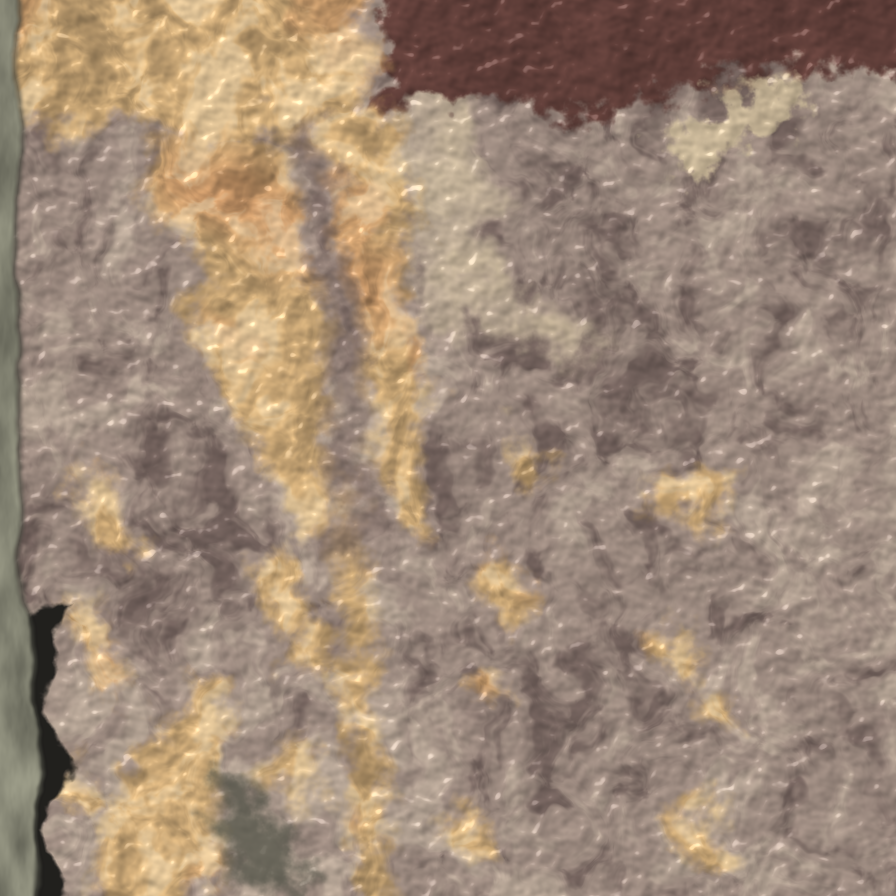
Write a Shadertoy shader that draws this texture.

```glsl
#define STONE_MID vec3(0.605, 0.535, 0.495)
#define STONE_DARK vec3(0.44, 0.375, 0.355)
#define STONE_PALE vec3(0.73, 0.665, 0.60)
#define OCHRE vec3(0.785, 0.645, 0.44)
#define RUST vec3(0.74, 0.51, 0.33)
#define CREAM vec3(0.80, 0.73, 0.60)
#define MAROON vec3(0.36, 0.235, 0.215)
#define SHADOW vec3(0.13, 0.125, 0.115)
#define MOSS vec3(0.47, 0.47, 0.41)
#define GRAIN_SCALE 72.0
#define RELIEF 0.36
#define PATCHES 15

float hash(vec2 p) {
    vec3 q = fract(vec3(p.xyx) * 0.1031);
    q += dot(q, q.yzx + 33.33);
    return fract((q.x + q.y) * q.z);
}

float noise(vec2 p) {
    vec2 i = floor(p), f = fract(p);
    f = f * f * (3.0 - 2.0 * f);
    return mix(mix(hash(i), hash(i + vec2(1, 0)), f.x),
               mix(hash(i + vec2(0, 1)), hash(i + vec2(1, 1)), f.x), f.y);
}

float fbm(vec2 p) {
    float sum = 0.0, gain = 0.53;
    for (int i = 0; i < 4; i++) {
        sum += gain * noise(p);
        p = mat2(1.6, 1.2, -1.2, 1.6) * p + 17.3;
        gain *= 0.5;
    }
    return sum;
}

// Distance to a segment whose radius tapers from ra to rb
float taper(vec2 p, vec2 a, vec2 b, float ra, float rb) {
    vec2 ab = b - a;
    float t = clamp(dot(p - a, ab) / dot(ab, ab), 0.0, 1.0);
    return length(p - a - t * ab) - mix(ra, rb, t);
}

float cover(float d, float softness) {
    return 1.0 - smoothstep(-softness, softness, d);
}

// Slanted gritty height field
float grit(vec2 p) {
    vec2 g = mat2(0.9, 0.35, -0.4, 1.05) * p * GRAIN_SCALE;
    return 0.65 * noise(g) + 0.35 * noise(g * 2.1 + 9.0);
}

// Scattered lichen patches on the lower half
float patches(vec2 p) {
    float d = 1.0;
    for (int i = 0; i < PATCHES; i++) {
        float k = float(i) + 1.0;
        vec2 c = fract(k * vec2(0.7549, 0.5698)) * vec2(0.92, 0.5) + vec2(0.06, 0.01);
        float r = mix(0.012, 0.036, hash(vec2(k, 4.0)));
        vec2 tail = vec2(0.025, -0.045) * hash(vec2(k, 8.0));
        d = min(d, taper(p, c, c + tail, r, r * 0.7));
    }
    return d;
}

void mainImage(out vec4 fragColor, in vec2 fragCoord) {
    vec2 p = fragCoord / iResolution.xy;
    vec2 warp = vec2(fbm(p * 14.0), fbm(p * 14.0 + 40.0)) - 0.5;
    vec2 q = p + warp * 0.085;
    float fine = fbm(p * 55.0) - 0.5;
    float rough = fine * 0.045;

    // Mottled stone
    float broad = fbm(p * 5.0 + 3.0);
    float mottle = fbm(p * vec2(34.0, 27.0) + warp * 3.0);
    float tone = mottle * 0.65 + broad * 0.45 - 0.04 * smoothstep(0.3, 0.8, p.y);
    vec3 color = mix(STONE_DARK, STONE_MID, smoothstep(0.32, 0.53, tone));
    color = mix(color, STONE_PALE, 0.75 * smoothstep(0.54, 0.74, tone));

    // Pale crust beside the stains
    float crust = min(taper(q, vec2(0.48, 0.87), vec2(0.50, 0.64), 0.055, 0.03),
                      taper(q, vec2(0.50, 0.68), vec2(0.66, 0.60), 0.03, 0.008));
    color = mix(color, mix(STONE_PALE, CREAM, mottle), 0.8 * cover(crust + rough, 0.018));

    // Maroon band
    float band = max(0.41 - q.x, 0.885 + 0.035 * smoothstep(0.55, 1.0, p.x) - q.y);
    color = mix(color, MAROON * (0.9 + 0.25 * mottle), cover(band + rough, 0.008));

    // Ochre field, running stains and lichen
    float field = max(q.x - 0.40, 0.855 - q.y);
    float run = taper(q, vec2(0.25, 0.80), vec2(0.36, 0.43), 0.08, 0.02);
    float streak = taper(q, vec2(0.405, 0.85), vec2(0.445, 0.43), 0.042, 0.024);
    float trickle = taper(p + warp * 0.03, vec2(0.385, 0.45), vec2(0.42, 0.0), 0.012, 0.019);
    float clump = taper(q, vec2(0.23, 0.23), vec2(0.19, 0.05), 0.025, 0.075);
    float stain = min(min(field, run), min(streak, min(trickle, clump)));
    stain = min(stain, patches(q));
    float orange = cover(taper(q, vec2(0.24, 0.80), vec2(0.42, 0.67), 0.05, 0.03), 0.05);
    orange = max(orange, 0.7 * smoothstep(0.58, 0.72, fbm(p * 8.0 + 60.0)));
    vec3 lichen = mix(OCHRE, RUST, 0.65 * orange);
    lichen = mix(lichen, CREAM, 0.5 * smoothstep(0.48, 0.68, mottle));
    lichen *= 0.86 + 0.27 * smoothstep(0.25, 0.6, mottle);
    color = mix(color, lichen, 0.88 * cover(stain + rough, 0.016));

    // Grey groove between the stains and cream flakes on the band edge
    float groove = taper(q, vec2(0.355, 0.86), vec2(0.40, 0.40), 0.012, 0.018);
    color = mix(color, STONE_DARK * 1.1, 0.6 * cover(groove + rough, 0.014));
    float flakes = taper(q, vec2(0.79, 0.84), vec2(0.87, 0.88), 0.032, 0.022);
    color = mix(color, CREAM, 0.85 * cover(flakes + rough * 1.5, 0.01));

    // Relief lit from the upper left
    vec2 light = vec2(-0.0035, 0.005);
    float slope = grit(p) - grit(p + light);
    color *= 1.0 + RELIEF * slope + 0.16 * fine;
    color += 0.13 * smoothstep(0.22, 0.42, slope);

    // Mossy stain
    float moss = taper(q, vec2(0.28, 0.12), vec2(0.30, 0.04), 0.022, 0.038);
    color = mix(color, MOSS * 0.72, 0.8 * cover(moss + rough, 0.02));

    // Broken left edge with a shaded gap
    float gap = max(p.x - 0.055 - warp.x * 0.09 - 0.025 * smoothstep(0.2, 0.27, p.y), q.y - 0.31);
    color = mix(color, SHADOW, cover(gap + rough * 0.4, 0.005));
    float rim = p.x - 0.022 - 0.018 * smoothstep(0.36, 0.28, p.y) - warp.x * 0.025;
    vec3 edge = MOSS * (0.75 + 0.65 * fbm(p * vec2(45.0, 16.0)));
    color = mix(color, edge, cover(rim, 0.005));
    color *= 1.0 - 0.4 * cover(abs(rim) - 0.002, 0.005);

    fragColor = vec4(clamp(color, 0.0, 1.0), 1.0);
}
```
